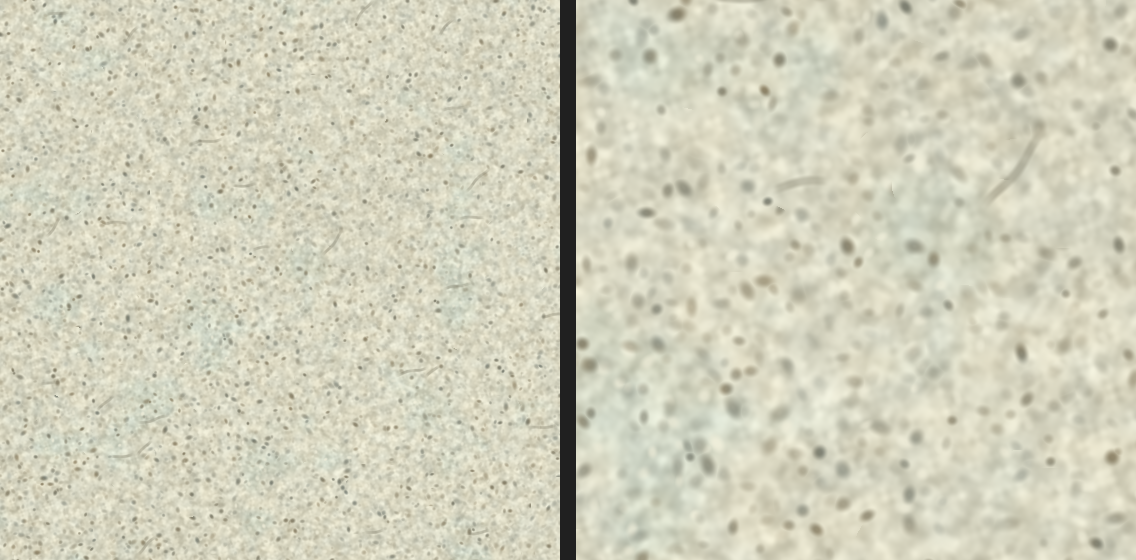
Left: the whole. Right: its middle third, enlarged.
This texture is drawn by a WebGL 1 fragment shader. Its source:

```glsl
precision highp float;
// Pale speckled stone: a cream ground with fine soft grain, scattered dark
// and light flecks, faint cool patches and a few short slanted scratches.
// Grain is value noise; flecks and scratches sit in jittered grid cells.

#define GRAIN_SCALE 125.0
#define GRAIN_CONTRAST 0.135
#define DARK_SCALE 88.0
#define DARK_SHARE 0.42
#define LIGHT_SCALE 96.0
#define LIGHT_SHARE 0.32
#define SCRATCH_SCALE 8.0
#define SCRATCH_SHARE 0.40
#define CREAM vec3(0.850, 0.842, 0.760)
#define DARK vec3(0.400, 0.385, 0.310)
#define LIGHT vec3(0.955, 0.945, 0.865)
#define COOL vec3(0.790, 0.835, 0.775)

uniform vec2 u_resolution;

float hash(vec2 p) {
  return fract(sin(dot(p, vec2(127.1, 311.7))) * 43758.5453);
}

float noise(vec2 p) {
  vec2 cell = floor(p);
  vec2 f = fract(p);
  f = f * f * (3.0 - 2.0 * f);
  float bottom = mix(hash(cell), hash(cell + vec2(1.0, 0.0)), f.x);
  float top = mix(hash(cell + vec2(0.0, 1.0)), hash(cell + 1.0), f.x);
  return mix(bottom, top, f.y);
}

vec2 rotate(vec2 p, float angle) {
  float c = cos(angle);
  float s = sin(angle);
  return vec2(c * p.x + s * p.y, c * p.y - s * p.x);
}

// Strength of soft oval flecks; most are faint and a few are strong.
float flecks(vec2 p, float share, float seed) {
  vec2 home = floor(p);
  float strength = 0.0;
  for (int y = -1; y <= 1; y++) {
    for (int x = -1; x <= 1; x++) {
      vec2 cell = home + vec2(float(x), float(y));
      vec2 id = cell + seed;
      vec2 center = cell + vec2(hash(id + 3.1), hash(id + 7.7));
      vec2 offset = rotate(p - center, 3.14159 * hash(id + 13.3));
      float radius = mix(0.32, 0.58, hash(id + 19.9));
      float stretch = mix(1.0, 1.7, hash(id + 23.5));
      float d = length(offset * vec2(1.0 / stretch, 1.0)) / radius;
      float pick = hash(id + 29.2);
      float weight = mix(0.22, 1.0, pow(hash(id + 31.4), 3.5));
      float oval = 1.0 - smoothstep(0.15, 1.0, d);
      strength = max(strength, step(pick, share) * weight * oval);
    }
  }
  return strength;
}

// Thin tapered strokes, either nearly level or rising to the right.
float scratches(vec2 p) {
  vec2 home = floor(p);
  float strength = 0.0;
  for (int y = -1; y <= 1; y++) {
    for (int x = -1; x <= 1; x++) {
      vec2 cell = home + vec2(float(x), float(y));
      vec2 id = cell + 71.0;
      vec2 center = cell + vec2(hash(id + 2.3), hash(id + 5.9));
      float steep = step(0.55, hash(id + 11.2));
      float angle = mix(0.15, 0.85, steep) + 0.2 * (hash(id + 17.6) - 0.5);
      vec2 q = rotate(p - center, angle);
      q.y += 0.012 * sin(q.x * 16.0 + 6.28 * hash(id + 37.0));
      float reach = mix(0.13, 0.27, hash(id + 41.8));
      float taper = 1.0 - smoothstep(0.5 * reach, reach, abs(q.x));
      float stroke = 1.0 - smoothstep(0.008, 0.032, abs(q.y));
      strength = max(strength, step(hash(id + 47.4), SCRATCH_SHARE) * taper * stroke);
    }
  }
  return strength;
}

void main() {
  vec2 p = gl_FragCoord.xy / min(u_resolution.x, u_resolution.y);

  // Ground with broad shading and faint cool patches
  float broad = noise(p * 7.0 + 4.0);
  float patches = 0.65 * noise(p * 11.0 + 31.0) + 0.35 * noise(p * 29.0 + 9.0);
  vec3 color = mix(CREAM, COOL, 0.55 * smoothstep(0.58, 0.88, patches));
  color += 0.02 * (broad - 0.5);

  // Two octaves of grain, on turned grids to hide their axes
  float coarse = noise(rotate(p, 0.5) * GRAIN_SCALE) - 0.5;
  float fine = noise(rotate(p, 1.1) * GRAIN_SCALE * 1.8 + 57.0) - 0.5;
  color += GRAIN_CONTRAST * (coarse + 0.65 * fine);

  // Slight warm and cool variation between grains
  float warmth = noise(p * 60.0 + 83.0) - 0.5;
  color += warmth * vec3(0.018, 0.0, -0.022);

  // Flecks gather in loose clusters
  float cluster = mix(0.6, 1.4, noise(p * 9.0 + 17.0));
  float light = flecks(rotate(p, 0.3) * LIGHT_SCALE, LIGHT_SHARE * cluster, 41.0);
  float dark = flecks(rotate(p, 0.8) * DARK_SCALE, DARK_SHARE * cluster, 5.0);
  color = mix(color, LIGHT, 0.75 * light);
  color = mix(color, DARK + warmth * vec3(0.12, 0.02, -0.08), 0.72 * dark);

  // Scratches, broken up by the grain
  color = mix(color, DARK, scratches(p * SCRATCH_SCALE) * (0.27 + 0.25 * coarse));

  gl_FragColor = vec4(clamp(color, 0.0, 1.0), 1.0);
}
```
